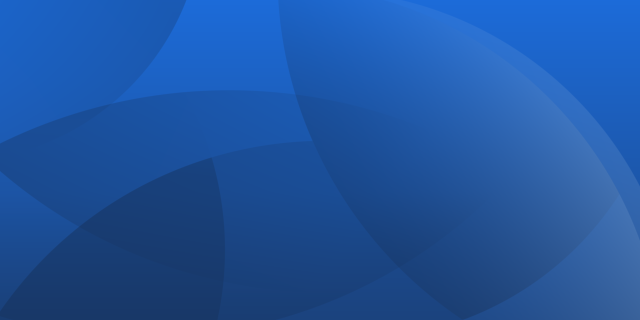
Give the GLSL for this background, as a WebGL 1 fragment shader.

```glsl
precision highp float;

// Abstract blue backdrop: large translucent discs over a vertical gradient.
// Each disc (or overlap of discs) tints the layers below it, and its opacity
// fades along a line. Lengths are in canvas heights.

uniform vec2 u_resolution;

// Colours
const vec3 SKY_TOP = vec3(0.11, 0.42, 0.85);
const vec3 SKY_BOTTOM = vec3(0.11, 0.28, 0.53);
const vec3 NAVY = vec3(0.08, 0.17, 0.31);
const vec3 GLOW = vec3(0.70, 0.80, 0.90);

// Discs: centre x, centre y, radius
const vec3 CORNER_DISC = vec3(-0.156, 1.286, 0.792);
const vec3 HILL_DISC = vec3(0.716, -0.904, 1.622);
const vec3 BOWL_DISC = vec3(1.023, 1.654, 1.568);
const vec3 ARCH_DISC = vec3(1.016, -0.674, 1.234);
const vec3 LEFT_DISC = vec3(-0.318, 0.219, 1.021);
const vec3 BASIN_DISC = vec3(0.451, 1.497, 1.552);
const vec3 RIGHT_DISC = vec3(2.169, 1.083, 1.302);
const vec3 SHADE_DISC = vec3(1.107, 0.924, 0.984);
const vec3 GLOW_DISC = vec3(0.857, -0.167, 1.216);
const vec3 RIM_DISC = vec3(0.990, -0.107, 1.138);

// Opacities
const float CORNER_ALPHA = 0.26;
const float LENS_ALPHA = 0.30;
const float ARCH_ALPHA = 0.17;
const float LEFT_ALPHA = 0.30;
const float LEFT_FAINT_ALPHA = 0.03;
const float BASIN_ALPHA = 0.25;
const float SHADE_ALPHA = 0.42;
const float GLOW_ALPHA = 0.30;
const float RIM_ALPHA = 0.15;

const float EDGE_PIXELS = 1.5;

// Smooth coverage of a disc: 1 inside, 0 outside
float disc(vec2 p, vec3 shape) {
  float edge = EDGE_PIXELS / u_resolution.y;
  return smoothstep(0.5 * edge, -0.5 * edge, length(p - shape.xy) - shape.z);
}

// Linear ramp: 0 at start, 1 at end
float ramp(vec2 p, vec2 start, vec2 end) {
  vec2 axis = end - start;
  return clamp(dot(p - start, axis) / dot(axis, axis), 0.0, 1.0);
}

void main() {
  vec2 p = gl_FragCoord.xy / u_resolution.y;
  vec3 color = mix(SKY_BOTTOM, SKY_TOP, clamp(p.y, 0.0, 1.0));

  float right = disc(p, RIGHT_DISC);
  float arch = disc(p, ARCH_DISC) * (1.0 - right);
  float glowDisc = disc(p, GLOW_DISC);

  // Upper left shadow
  float corner = disc(p, CORNER_DISC)
               * (1.0 - ramp(p, vec2(0.55, 0.95), vec2(0.10, 0.50)));
  color = mix(color, NAVY, CORNER_ALPHA * corner);

  // Pointed lens between hill and bowl
  float lens = disc(p, HILL_DISC) * disc(p, BOWL_DISC)
             * (1.0 - ramp(p, vec2(0.10, 0.62), vec2(0.90, 0.0)));
  color = mix(color, NAVY, LENS_ALPHA * lens);

  // Lower arch and its darker overlap with the left disc
  color = mix(color, NAVY, ARCH_ALPHA * arch);
  float leftAlpha = mix(LEFT_FAINT_ALPHA, LEFT_ALPHA, arch)
                  * (1.0 - ramp(p, vec2(0.6, 0.45), vec2(0.6, 0.75)));
  color = mix(color, NAVY, leftAlpha * disc(p, LEFT_DISC));

  // Basin shadow rising from the bottom
  float basin = disc(p, BASIN_DISC)
              * (1.0 - ramp(p, vec2(0.0), vec2(0.0, 0.40)));
  color = mix(color, NAVY, BASIN_ALPHA * basin);

  // Shaded left side of the right lens
  float shade = right * glowDisc * disc(p, SHADE_DISC)
              * (1.0 - ramp(p, vec2(1.20, 0.10), vec2(1.65, 0.85)));
  color = mix(color, NAVY, SHADE_ALPHA * shade);

  // Glow inside the right lens, and the thin rim around it
  float glow = ramp(p, vec2(1.05, 0.40), vec2(1.85, 0.75));
  color = mix(color, GLOW, GLOW_ALPHA * glow * glow * right * glowDisc);
  float rim = disc(p, RIM_DISC) * right * (1.0 - glowDisc);
  color = mix(color, GLOW, RIM_ALPHA * glow * rim);

  gl_FragColor = vec4(color, 1.0);
}
```
